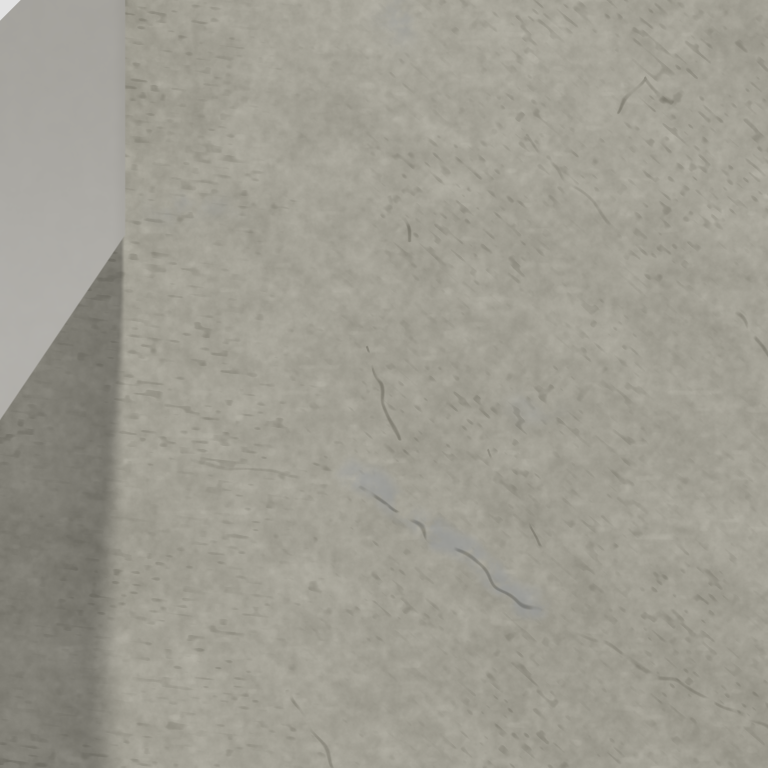
Write a WebGL 1 fragment shader that draws this texture.

```glsl
precision highp float;
// Grey stone surface with a pale smooth panel and its soft shadow at the left.
// Stone is layered value noise, stretched flecks and warped hairline cracks;
// the panel and shadow are masks made from straight edges.
uniform vec2 u_resolution;

float hash(vec2 p) {
  vec3 q = fract(vec3(p.xyx) * 0.1031);
  q += dot(q, q.yzx + 33.33);
  return fract((q.x + q.y) * q.z);
}

float noise(vec2 p) {
  vec2 i = floor(p), f = fract(p);
  f = f * f * (3.0 - 2.0 * f);
  return mix(mix(hash(i), hash(i + vec2(1.0, 0.0)), f.x),
             mix(hash(i + vec2(0.0, 1.0)), hash(i + vec2(1.0)), f.x), f.y);
}

float fbm(vec2 p) {
  float sum = 0.0, amp = 0.5;
  for (int i = 0; i < 5; i++) {
    sum += amp * noise(p);
    p = mat2(0.8, 0.6, -0.6, 0.8) * p * 2.03 + 17.3;
    amp *= 0.5;
  }
  return sum;
}

vec2 rotate(vec2 p, float a) {
  return vec2(cos(a) * p.x - sin(a) * p.y, sin(a) * p.x + cos(a) * p.y);
}

float segmentDist(vec2 p, vec2 a, vec2 b) {
  vec2 ab = b - a;
  return length(p - a - ab * clamp(dot(p - a, ab) / dot(ab, ab), 0.0, 1.0));
}

// Thin broken line between two points
float crack(vec2 p, vec2 a, vec2 b) {
  float line = 1.0 - smoothstep(0.0005, 0.0033, segmentDist(p, a, b));
  return line * smoothstep(0.25, 0.6, noise(p * 55.0 + a * 90.0));
}

float patchAt(vec2 p, vec2 centre, vec2 size) {
  vec2 d = (p - centre) / size;
  return exp(-dot(d, d));
}

vec3 stone(vec2 p) {
  // Broad mottling, then fine grain
  float cloud = fbm(p * vec2(5.0, 7.0) + 3.0) - 0.48;
  float mottle = fbm(rotate(p, 0.5) * vec2(22.0, 36.0)) - 0.48;
  float grain = fbm(p * 110.0) - 0.48;
  vec3 col = vec3(0.632, 0.622, 0.578);
  col += 0.055 * cloud + 0.075 * mottle + 0.075 * grain;
  col += 0.02 * patchAt(p, vec2(0.6, 0.9), vec2(0.4, 0.25));
  col -= 0.025 * smoothstep(0.4, 0.0, p.y) * smoothstep(0.4, 1.0, p.x);
  col -= 0.025 * patchAt(p, vec2(0.18, 0.87), vec2(0.1, 0.15));

  // Flecks lie flat at the left and slope down to the right elsewhere
  float flat_ = noise(rotate(p, 0.12) * vec2(75.0, 190.0));
  float sloped = noise(rotate(p, 0.72) * vec2(80.0, 190.0) + 40.0);
  float fleck = mix(flat_, sloped, smoothstep(0.25, 0.6, p.x));
  float density = smoothstep(0.35, 0.62, fbm(p * 9.0 + 8.0));
  col -= 0.065 * smoothstep(0.66, 0.95, fleck) * (0.3 + 0.7 * density);
  col += 0.022 * smoothstep(0.72, 0.95, noise(p * vec2(48.0, 90.0) + 71.0));

  // Blue-grey mineral stains, the longest along the diagonal vein
  vec2 w = p + 0.016 * (vec2(noise(p * 34.0), noise(p * 34.0 + 50.0)) - 0.5);
  float vein = segmentDist(w, vec2(0.46, 0.385), vec2(0.695, 0.21));
  float stain = 1.0 - smoothstep(0.004, 0.026, vein);
  stain += 0.7 * patchAt(w, vec2(0.52, 0.975), vec2(0.025, 0.035));
  stain += 0.6 * patchAt(w, vec2(0.25, 0.73), vec2(0.05, 0.02));
  stain += 0.5 * patchAt(w, vec2(0.69, 0.468), vec2(0.03, 0.015));
  stain *= smoothstep(0.25, 0.6, fbm(p * 38.0));
  col = mix(col, vec3(0.59, 0.60, 0.605), 0.6 * clamp(stain, 0.0, 1.0));

  // Hairline cracks
  float c = crack(w, vec2(0.475, 0.551), vec2(0.521, 0.427));
  c += crack(w, vec2(0.465, 0.37), vec2(0.70, 0.205));
  c += 0.6 * crack(w, vec2(0.70, 0.205), vec2(1.0, 0.05));
  c += 0.8 * crack(w, vec2(0.638, 0.414), vec2(0.703, 0.29));
  c += crack(w, vec2(0.512, 0.745), vec2(0.536, 0.68));
  c += 0.8 * crack(w, vec2(0.957, 0.596), vec2(1.01, 0.525));
  c += 0.9 * crack(w, vec2(0.80, 0.859), vec2(0.84, 0.896));
  c += 0.7 * crack(w, vec2(0.84, 0.896), vec2(0.875, 0.863));
  c += 0.5 * crack(w, vec2(0.69, 0.818), vec2(0.807, 0.694));
  c += 0.8 * crack(w, vec2(0.378, 0.10), vec2(0.436, 0.0));
  c += 0.4 * crack(w, vec2(0.25, 0.395), vec2(0.40, 0.375));
  return col - 0.12 * min(c, 1.0);
}

void main() {
  vec2 p = gl_FragCoord.xy / u_resolution;
  float px = 1.0 / u_resolution.y;
  vec3 col = stone(p);

  // Shadow, softer and further left towards the bottom
  float edge = mix(0.138, 0.16, smoothstep(0.1, 0.65, p.y));
  float blur = mix(0.028, 0.003, smoothstep(0.05, 0.68, p.y));
  float shade = 1.0 - smoothstep(edge - blur, edge + blur, p.x);
  shade *= 1.0 - smoothstep(0.685, 0.70, p.y);
  col *= 1.0 - shade * (0.205 + 0.05 * smoothstep(0.02, 0.15, p.x));

  // Panel with a slanted lower edge and a bright top corner
  float under = (p.y - 0.453 - 1.48 * p.x) / 1.786;
  float inside = min(under, 0.163 - p.x);
  vec3 panel = mix(vec3(0.695, 0.688, 0.67), vec3(0.645, 0.637, 0.615), smoothstep(0.5, 1.0, p.y));
  panel += 0.012 * (fbm(p * 60.0) - 0.5) - 0.02 * smoothstep(0.145, 0.163, p.x);
  panel = mix(panel, vec3(0.89), smoothstep(-px, px, p.y - p.x - 0.973));
  col = mix(col, panel, smoothstep(-px, px, inside));
  gl_FragColor = vec4(col, 1.0);
}
```
